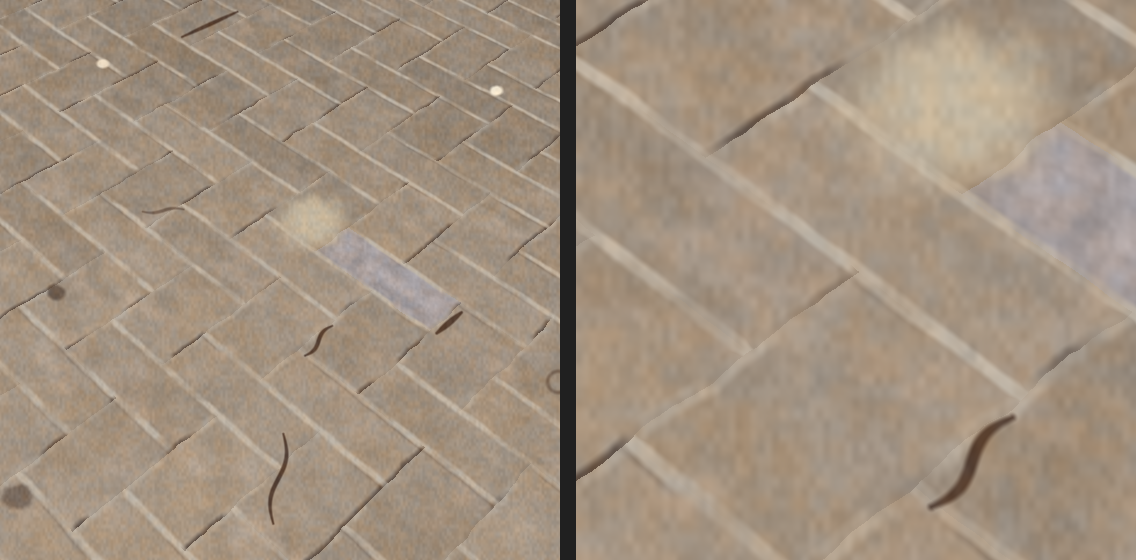
Left, the full canvas; right, a detail of the centre.
Reproduce this texture procedurally as a Shadertoy shader.

```glsl
// Worn herringbone brick paving seen at an angle. A perspective map turns the
// canvas into a unit grid, each cell finds its 2x1 brick, and joints, stains,
// twigs and grain are layered over the brick colours.

const vec3 CLAY   = vec3(0.62, 0.56, 0.495);
const vec3 OCHRE  = vec3(0.62, 0.535, 0.44);
const vec3 ROSE   = vec3(0.69, 0.61, 0.54);
const vec3 SAND   = vec3(0.75, 0.70, 0.635);
const vec3 SHADOW = vec3(0.36, 0.29, 0.24);
const vec3 SLATE  = vec3(0.64, 0.61, 0.62);
const vec3 LIME   = vec3(0.83, 0.77, 0.66);
const vec3 TWIG   = vec3(0.28, 0.19, 0.14);

float hash(vec2 p) {
    vec3 q = fract(p.xyx * vec3(0.1031, 0.1030, 0.0973));
    q += dot(q, q.yzx + 33.33);
    return fract((q.x + q.y) * q.z);
}

float noise(vec2 p) {
    vec2 i = floor(p), f = fract(p);
    f = f * f * (3.0 - 2.0 * f);
    return mix(mix(hash(i), hash(i + vec2(1, 0)), f.x),
               mix(hash(i + vec2(0, 1)), hash(i + vec2(1, 1)), f.x), f.y);
}

float fbm(vec2 p) {
    float sum = 0.0, amp = 0.5;
    for (int i = 0; i < 4; i++) {
        sum += amp * noise(p);
        p = mat2(1.6, 1.2, -1.2, 1.6) * p + 7.3;
        amp *= 0.5;
    }
    return sum / 0.9375;
}

// Canvas point (y down) to paving units: x runs down-right, y runs up-right
vec2 toPaving(vec2 p) {
    vec2 origin = vec2(0.2604, 0.4063);
    vec2 axisA = vec2(0.0716, 0.0490), axisB = vec2(0.0757, -0.0312);
    return inverse(mat2(axisA + 0.0368 * p, axisB - 0.0286 * p)) * (p - origin);
}

// Herringbone: lower corner of the brick in xy, its size in zw
vec4 findBrick(vec2 g) {
    vec2 cell = floor(g);
    float k = mod(cell.x - cell.y, 4.0);
    if (k < 1.5) return vec4(cell - vec2(step(0.5, k), 0), 2, 1);
    return vec4(cell - vec2(0, step(k, 2.5)), 1, 2);
}

// Soft band beside an edge at distance zero
float band(float d, float width, float soft) {
    return 1.0 - smoothstep(width - soft, width + soft, d);
}

// Round stain with a ragged rim
float stain(vec2 p, vec2 center, vec2 radius, float soft) {
    float d = length((p - center) / radius) + 0.5 * (fbm(p * 45.0) - 0.5);
    return 1.0 - smoothstep(1.0 - soft, 1.0 + soft, d);
}

// Tapered stroke from a to b, bent sideways into an S
float stroke(vec2 p, vec2 a, vec2 b, float width, float bend) {
    vec2 ab = b - a, dir = normalize(ab);
    float t = clamp(dot(p - a, ab) / dot(ab, ab), 0.0, 1.0);
    vec2 side = vec2(-dir.y, dir.x) * bend * sin(6.2832 * t);
    float w = width * (0.45 + 0.55 * sin(3.1416 * t));
    return band(length(p - a - ab * t - side), w, 0.0022);
}

vec3 brickColor(vec2 g, vec2 id, vec2 p) {
    float tone = hash(id + 31.0) - 0.5;
    vec3 col = mix(CLAY, OCHRE, 0.6 * smoothstep(0.4, 0.75, fbm(g * 1.3 + id)));
    col = mix(col, ROSE, 0.45 * smoothstep(0.5, 0.8, fbm(g * 2.1 + 40.0)));
    col *= 1.0 + 0.09 * tone + 0.16 * (fbm(g * 3.0 + 9.0) - 0.5);
    // One replaced, greyer brick
    float replaced = 1.0 - step(0.5, length(id - vec2(2)));
    col = mix(col, SLATE * (0.85 + 0.3 * fbm(g * 4.0)), 0.85 * replaced);
    // The far bricks lie a little darker
    return col * mix(0.94, 1.03, smoothstep(0.0, 0.6, p.y));
}

vec3 addJoints(vec3 col, vec2 g, vec4 brick, float soft) {
    vec2 local = g - brick.xy, far = brick.zw - local;
    vec2 edge = min(local, far);
    float wear = fbm(g * 2.3 + 17.0);
    float lit = band(edge.y, 0.055, soft) * mix(0.35, 1.0, smoothstep(0.3, 0.6, wear));
    float dim = band(edge.x, 0.045, soft) * mix(0.1, 0.65, smoothstep(0.35, 0.7, wear));
    // Open, shaded gaps along the ends of some bricks
    float gap = smoothstep(0.45, 0.7, noise(g * 1.4 + 5.0));
    float shade = band(far.x, 0.035, soft) * (0.15 + 0.75 * gap);
    shade += 0.25 * band(abs(far.y - 0.08), 0.02, soft) * gap;
    col = mix(col, SAND, max(lit, dim));
    return mix(col, SHADOW, min(shade, 0.9) * (1.0 - 0.6 * lit));
}

vec3 addDebris(vec3 col, vec2 p) {
    col = mix(col, LIME, 0.75 * stain(p, vec2(0.557, 0.395), vec2(0.055, 0.042), 0.6));
    col = mix(col, SHADOW, 0.75 * stain(p, vec2(0.101, 0.523), vec2(0.016, 0.014), 0.3));
    col = mix(col, SHADOW, 0.6 * stain(p, vec2(0.030, 0.888), vec2(0.027, 0.022), 0.3));
    col = mix(col, vec3(0.96, 0.91, 0.82), stain(p, vec2(0.886, 0.162), vec2(0.011, 0.008), 0.4));
    col = mix(col, vec3(0.92, 0.86, 0.77), stain(p, vec2(0.184, 0.114), vec2(0.010, 0.007), 0.4));
    float ring = band(abs(length(p - vec2(0.997, 0.682)) - 0.019), 0.003, 0.003);
    float sticks = stroke(p, vec2(0.506, 0.775), vec2(0.488, 0.935), 0.0042, -0.010);
    sticks = max(sticks, stroke(p, vec2(0.545, 0.635), vec2(0.593, 0.582), 0.0040, 0.005));
    sticks = max(sticks, stroke(p, vec2(0.780, 0.595), vec2(0.824, 0.558), 0.0055, 0.0));
    sticks = max(sticks, stroke(p, vec2(0.325, 0.066), vec2(0.424, 0.021), 0.0035, 0.0));
    sticks = max(sticks, 0.6 * stroke(p, vec2(0.255, 0.378), vec2(0.328, 0.374), 0.0030, 0.003));
    return mix(col, TWIG, max(0.85 * sticks, 0.4 * ring));
}

void mainImage(out vec4 fragColor, in vec2 fragCoord) {
    vec2 p = fragCoord / iResolution.xy;
    p.y = 1.0 - p.y;
    vec2 g = toPaving(p);
    float soft = 0.022 + 0.5 * length(fwidth(g));
    g += 0.07 * (vec2(fbm(g * 2.5), fbm(g * 2.5 + 50.0)) - 0.5);

    vec4 brick = findBrick(g);
    vec3 col = brickColor(g, brick.xy, p);
    col = addJoints(col, g, brick, soft);
    col = addDebris(col, p);

    // Fine grain with faint warm and cool flecks
    col += 0.055 * (noise(p * vec2(230.0, 150.0)) - 0.5);
    col += vec3(0.04, 0.0, -0.04) * (noise(p * 90.0 + 3.0) - 0.5);
    fragColor = vec4(clamp(col, 0.0, 1.0), 1.0);
}
```
